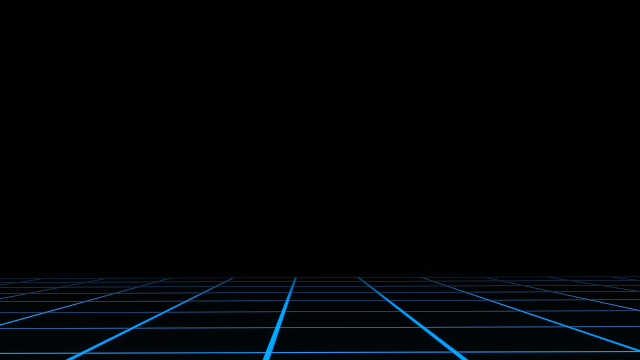
Reproduce this background procedurally as a Shadertoy shader.

```glsl
// A glowing blue perspective grid floor fading into a black void.

// Light of the grid lines lying at whole values of coord.
// slope is the screen-space gradient length of coord, in canvas heights.
vec3 gridLine(float coord, float slope, float fade) {
    float dist = abs(fract(coord + 0.5) - 0.5) / slope;
    float halfWidth = max(0.0165 / slope, 0.0006);

    // Box-filtered coverage keeps lines thinner than a pixel steady
    float blur = max(1.0 / iResolution.y, 0.003);
    float overlap = min(dist + 0.5 * blur, halfWidth) - max(dist - 0.5 * blur, -halfWidth);
    float core = max(overlap, 0.0) / blur;

    // Thin distant lines are greyer, thick close ones are pure azure
    vec3 lineColor = mix(vec3(0.27, 0.58, 0.95), vec3(0.0, 0.59, 1.0),
                         smoothstep(0.0006, 0.0026, halfWidth));
    float halo = 18.0 * halfWidth * exp(-dist / 0.009);
    return fade * (lineColor * core + vec3(0.0, 0.5, 0.75) * halo);
}

void mainImage(out vec4 fragColor, in vec2 fragCoord) {
    vec2 p = fragCoord / iResolution.y;
    float centerX = 0.5 * iResolution.x / iResolution.y;

    // Slight camera roll, then the drop below the vanishing point
    float y = p.y - 0.003 * (p.x - centerX);
    float drop = max(0.3343 - y, 0.05);
    float side = p.x - centerX + 0.029;

    // Floor coordinates in grid cells, with their analytic gradients
    float across = side / (1.652 * drop) + 0.22;
    float away = 1.0 / (0.903 * drop) - 0.534;
    float acrossSlope = length(vec2(1.0, side / drop)) / (1.652 * drop);
    float awaySlope = 1.0 / (0.903 * drop * drop);

    // The floor ends in a straight far edge
    float pixel = 1.0 / iResolution.y;
    float floorMask = smoothstep(-pixel, pixel, drop - 0.1043);
    float fade = mix(0.5, 1.0, smoothstep(0.1, 0.19, drop));

    vec3 grid = max(gridLine(across, acrossSlope, fade), gridLine(away, awaySlope, fade));
    vec3 ground = vec3(0.0, 0.012, 0.015) * smoothstep(0.1, 0.3, drop);

    // Faint haze rising above the far edge
    vec3 haze = vec3(0.003, 0.008, 0.012) * exp(-max(y - 0.229, 0.0) / 0.03);

    fragColor = vec4(haze + floorMask * (ground + grid), 1.0);
}
```
